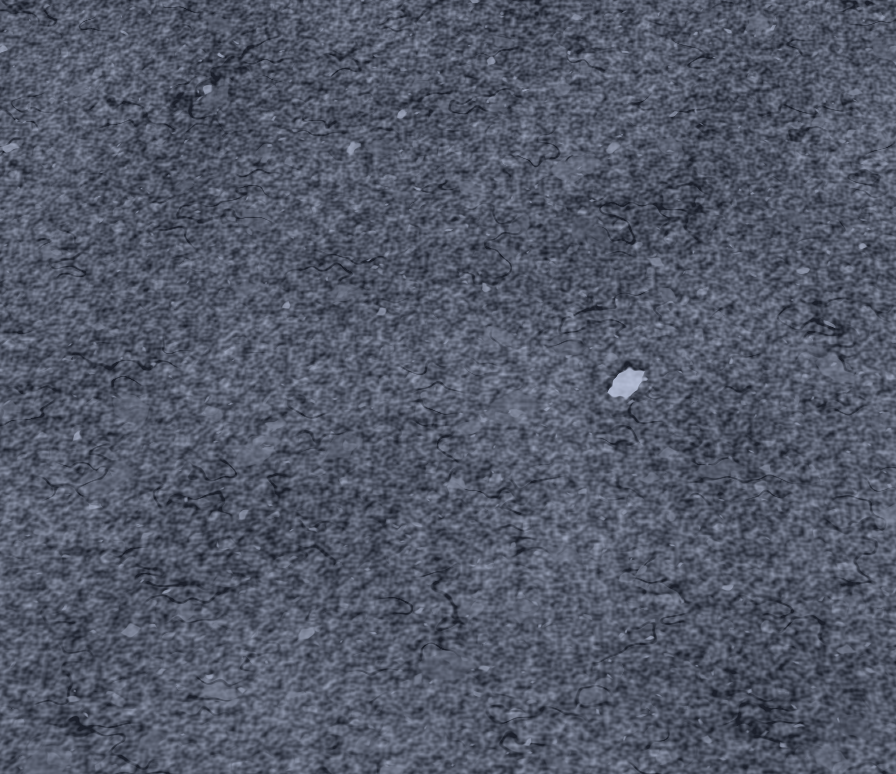
Write a Shadertoy shader that draws this texture.

```glsl
const float TAU = 6.2832;
const vec3 DARK_SLATE = vec3(0.16, 0.18, 0.23);
const vec3 PALE_SLATE = vec3(0.53, 0.56, 0.64);

float hash(vec2 p, float seed) {
    vec3 q = fract(vec3(p.xyx) * 0.1031 + seed * 0.137);
    q += dot(q, q.yzx + 33.33);
    return fract((q.x + q.y) * q.z);
}

float cornerSlope(vec2 cell, vec2 offset) {
    float a = TAU * hash(cell, 1.0);
    return dot(vec2(cos(a), sin(a)), offset);
}

float gradientNoise(vec2 p) {
    vec2 i = floor(p), f = p - i;
    vec2 u = f * f * f * (f * (f * 6.0 - 15.0) + 10.0);
    vec2 e = vec2(1.0, 0.0);
    return mix(mix(cornerSlope(i, f), cornerSlope(i + e.xy, f - e.xy), u.x),
               mix(cornerSlope(i + e.yx, f - e.yx), cornerSlope(i + e.xx, f - e.xx), u.x), u.y);
}

// Faceted, stretched blob; equals roughly 1 at a distance of one radius
float pebbleShape(vec2 offset, float angle, float stretch, float radius) {
    float c = cos(angle), s = sin(angle);
    vec2 o = vec2(c * offset.x + s * offset.y, c * offset.y - s * offset.x);
    o.y *= stretch;
    float facets = max(abs(o.x + 0.45 * o.y), abs(o.y - 0.2 * o.x));
    return (0.5 * length(o) + 0.55 * facets) / radius;
}

// Scattered pebbles: x is coverage, y is a random value per pebble
vec2 pebbles(vec2 p, float cells, float density, vec2 radii, float seed) {
    vec2 g = p * cells, id = floor(g);
    float soft = 0.0022 * cells;
    vec2 result = vec2(0.0);
    for (int y = -1; y <= 1; y++)
    for (int x = -1; x <= 1; x++) {
        vec2 cell = id + vec2(x, y);
        if (hash(cell, seed) > density) continue;
        vec2 jitter = vec2(hash(cell, seed + 1.0), hash(cell, seed + 2.0));
        float size = hash(cell, seed + 3.0);
        float radius = mix(radii.x, radii.y, size * size) * cells;
        float angle = 0.4 + 2.2 * (hash(cell, seed + 4.0) - 0.5);
        float d = pebbleShape(g - cell - jitter, angle, 1.5, radius);
        float cover = 1.0 - smoothstep(-soft, soft, (d - 1.0) * radius);
        if (cover > result.x) result = vec2(cover, hash(cell, seed + 5.0));
    }
    return result;
}

float grit(vec2 p) {
    return 0.42 * gradientNoise(p * 38.0)
         + 0.52 * gradientNoise(p * 82.0 + 7.3)
         + 0.50 * gradientNoise(p * 155.0 + 3.1);
}

float cracks(vec2 p) {
    vec2 bend = 0.5 * vec2(gradientNoise(p * 35.0), gradientNoise(p * 35.0 + 19.0));
    float line = abs(gradientNoise(p * vec2(13.0, 27.0) + bend));
    float patches = smoothstep(0.0, 0.3, gradientNoise(p * 11.0 + 5.7));
    return patches * (1.0 - smoothstep(0.015, 0.08, line));
}

// The ground recedes towards the top, so features shrink there
vec2 groundPlane(vec2 p) {
    return vec2((p.x - 0.58) * (0.9 + 0.3 * p.y) + 4.0, p.y * (1.1 + 0.18 * p.y) + 2.0);
}

void mainImage(out vec4 fragColor, in vec2 fragCoord) {
    vec2 p = fragCoord / iResolution.y;
    vec2 ground = groundPlane(p);
    vec2 rough = vec2(gradientNoise(ground * 70.0), gradientNoise(ground * 70.0 + 31.0));
    vec2 ragged = ground + 0.006 * rough;
    vec2 shadowShift = vec2(0.002, -0.005);

    // Gritty base with side lighting
    float grain = grit(ground);
    float relief = grain - grit(ground + vec2(-0.002, 0.003));
    float tone = 0.45 + 0.22 * gradientNoise(ground * 4.0) + 0.03 * (0.5 - p.y);
    float texture1 = 0.85 * grain + 0.22 * relief;

    // Smooth broad slabs
    vec2 slab = pebbles(ragged, 11.0, 0.32, vec2(0.014, 0.036), 10.0);
    tone += slab.x * mix(0.02, 0.2, slab.y);
    texture1 *= 1.0 - 0.5 * slab.x;

    // Medium grains and their shaded upper rims
    vec2 stone = pebbles(ragged, 42.0, 0.6, vec2(0.005, 0.012), 20.0);
    float rim = pebbles(ragged + shadowShift, 42.0, 0.6, vec2(0.005, 0.012), 20.0).x;
    tone += stone.x * mix(-0.1, 0.24, stone.y) - 0.13 * rim * (1.0 - stone.x);
    tone += texture1 - 0.38 * cracks(ground);

    // Pale chips and tiny bright specks
    vec2 chip = pebbles(ragged, 17.0, 0.2, vec2(0.004, 0.012), 30.0);
    vec2 speck = pebbles(ragged, 55.0, 0.11, vec2(0.0022, 0.004), 40.0);
    tone = mix(tone, mix(0.72, 1.25, chip.y) + 0.3 * grain, 0.85 * chip.x);
    tone = mix(tone, mix(0.75, 1.2, speck.y), 0.8 * speck.x);

    // One large white stone in a dark hollow
    vec2 toStone = p - vec2(0.81, 0.505) + 0.008 * rough;
    float hollow = pebbleShape(toStone - vec2(0.0, 0.007), 0.8, 1.6, 0.029);
    float white = pebbleShape(toStone, 0.8, 1.6, 0.026);
    tone -= 0.4 * (1.0 - smoothstep(0.85, 1.2, hollow));
    tone = mix(tone, 1.38 + 0.25 * grain, 1.0 - smoothstep(0.93, 1.07, white));

    fragColor = vec4(mix(DARK_SLATE, PALE_SLATE, clamp(tone, -0.15, 1.5)), 1.0);
}
```
